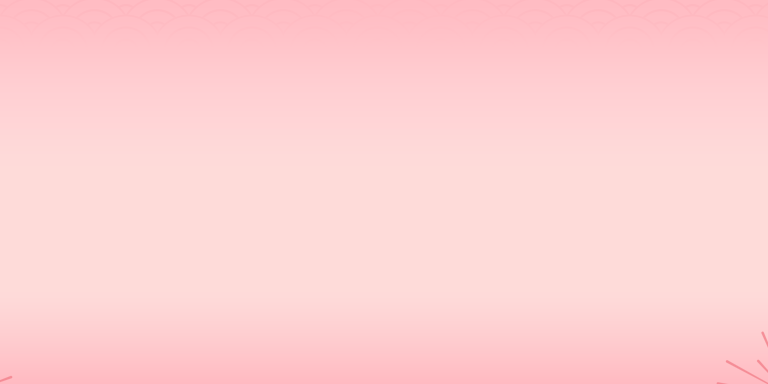
This background is drawn by a WebGL 1 fragment shader. Its source:

```glsl
precision highp float;

uniform vec2 u_resolution;

const vec3 CREAM = vec3(0.995, 0.857, 0.852);
const vec3 BLUSH = vec3(1.0, 0.825, 0.835);
const vec3 ROSE = vec3(1.0, 0.727, 0.757);
const vec3 SCALLOP = vec3(0.98, 0.64, 0.68);
const vec3 CORAL = vec3(0.95, 0.50, 0.54);

// Vertical wash: rosy at both ends, cream through the middle
vec3 wash(float y) {
  vec3 c = mix(CREAM, BLUSH, smoothstep(0.56, 0.74, y));
  c = mix(c, ROSE, 0.95 * smoothstep(0.68, 1.04, y));
  float low = clamp((0.24 - y) / 0.24, 0.0, 1.0);
  return mix(c, ROSE, pow(low, 1.25));
}

// Staggered rows of concentric arcs, each lower row covering the one above
float scallops(vec2 p, float spacing, float radius, float soft) {
  float line = 0.0;
  for (int i = 0; i < 4; i++) {
    float row = float(i);
    float x = p.x + spacing * 0.5 * mod(row, 2.0);
    vec2 q = vec2((fract(x / spacing) - 0.5) * spacing, p.y - 1.0 + row * 0.045);
    float d = length(q);
    float ring = abs(fract(d / radius * 3.0 + 0.5) - 0.5) * radius / 3.0;
    float arc = 1.0 - smoothstep(0.001, 0.002 + soft, ring);
    arc *= smoothstep(0.2, 0.3, d / radius);
    float inside = 1.0 - smoothstep(radius, radius + soft + 0.002, d);
    line = mix(line, arc, inside);
  }
  return line;
}

// Stroke along a ray, widening from its inner end to its tip
float stroke(vec2 p, vec2 center, float angle, float inner, float tip, float soft) {
  vec2 dir = vec2(cos(angle), sin(angle));
  vec2 q = p - center;
  float along = clamp(dot(q, dir), inner, tip);
  float width = mix(0.0008, 0.0026, (along - inner) / (tip - inner));
  return 1.0 - smoothstep(width - 0.5 * soft, width + soft, length(q - dir * along));
}

// Fan of evenly spaced strokes with one shorter member
float burst(vec2 p, vec2 center, float soft) {
  float ink = 0.0;
  for (int i = 0; i < 4; i++) {
    float k = float(i);
    float shorter = 1.0 - step(0.5, abs(k - 1.0));
    float tip = 0.178 + 0.004 * k - 0.06 * shorter;
    ink = max(ink, stroke(p, center, radians(113.5 + 19.0 * k), 0.04, tip, soft));
  }
  return ink;
}

void main() {
  vec2 p = gl_FragCoord.xy / u_resolution.y;
  float aspect = u_resolution.x / u_resolution.y;
  float soft = 1.0 / u_resolution.y;

  vec3 color = wash(p.y);

  // Faint arcs fading down from the top edge
  float fade = smoothstep(0.86, 0.99, p.y);
  float patches = 0.7 + 0.3 * cos((p.x - 0.4) * 4.8);
  float arcs = scallops(p, 0.164, 0.095, soft);
  color = mix(color, SCALLOP, 0.22 * arcs * fade * patches);

  // Coral strokes in the lower corners
  float ink = burst(p, vec2(aspect + 0.057, -0.03), soft);
  ink = max(ink, stroke(p, vec2(-0.07, -0.018), radians(20.0), 0.03, 0.105, soft));
  color = mix(color, CORAL, 0.8 * ink);

  gl_FragColor = vec4(color, 1.0);
}
```
